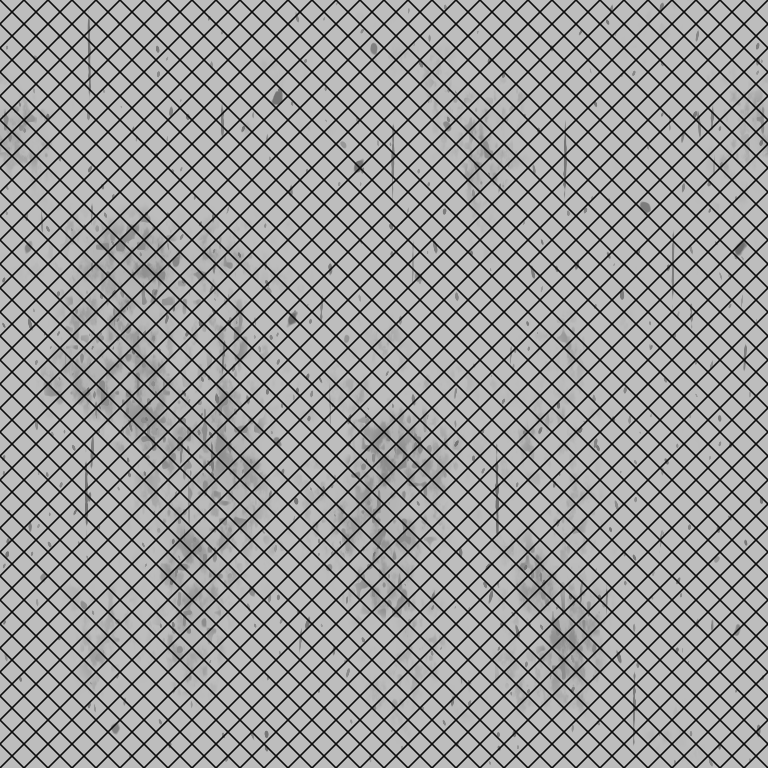
Write a WebGL 2 fragment shader that draws this pattern.

```glsl
#version 300 es
precision highp float;
// Diagonal wire mesh, 32 diamonds each way, over worn grey metal.
// The mesh is the distance to two families of diagonals; the wear is
// wrapping noise for smudges plus hashed flecks in a grid of cells.

uniform vec2 u_resolution;
out vec4 fragColor;

const float TAU = 6.2831853;

float hash(vec2 p) {
  return fract(sin(dot(p, vec2(127.1, 311.7))) * 43758.5453);
}

// Value noise that wraps after a whole number of cells.
float noise(vec2 uv, vec2 period) {
  vec2 p = uv * period;
  vec2 i = floor(p), f = fract(p);
  f = f * f * (3.0 - 2.0 * f);
  vec2 a = mod(i, period), b = mod(i + 1.0, period);
  return mix(mix(hash(a), hash(vec2(b.x, a.y)), f.x),
             mix(hash(vec2(a.x, b.y)), hash(b), f.x), f.y);
}

float fbm(vec2 uv, vec2 period) {
  float sum = 0.0, weight = 0.5;
  for (int i = 0; i < 5; i++) {
    sum += weight * noise(uv, period);
    period *= 2.0;
    weight *= 0.5;
  }
  return sum / 0.97;
}

// Periodic bump: the area left of the centre is the most worn.
float wornArea(vec2 uv) {
  vec2 wave = cos(TAU * (uv - vec2(0.3, 0.47)));
  return exp(1.6 * (wave.x + wave.y - 2.0));
}

// One ragged ellipse per cell, kept inside its cell so that it tiles.
float flecks(vec2 uv, vec2 grid, float chance, vec2 size, float tilt, float seed) {
  vec2 cell = floor(uv * grid);
  vec2 center = (cell + 0.5) / grid;
  vec2 jitter = vec2(hash(cell + seed), hash(cell + seed + 17.3)) * 2.0 - 1.0;
  float strength = hash(cell + seed + 41.9);
  vec2 radius = size * mix(0.5, 1.0, strength);
  vec2 room = 0.5 / grid - radius * 1.3 - vec2(tilt * radius.y, 0.0);
  vec2 d = uv - center - jitter * room;
  d.x -= tilt * d.y * jitter.y;
  float edge = length(d / radius) + 0.7 * (noise(uv, vec2(150.0)) - 0.5);
  float present = step(hash(cell + seed + 73.7), chance * (1.0 + 2.0 * wornArea(center)));
  return present * (1.0 - smoothstep(0.65, 1.15, edge)) * mix(0.45, 1.0, strength);
}

// Distance to the nearest line of a family of 32 diagonals.
float diagonal(float t) {
  return abs(fract(t * 32.0 + 0.5) - 0.5) / (32.0 * sqrt(2.0));
}

void main() {
  vec2 uv = gl_FragCoord.xy / u_resolution;
  float pixel = 1.0 / min(u_resolution.x, u_resolution.y);

  // Faint smudges broken up by fine, vertically drawn grain
  float cloud = fbm(uv, vec2(8.0, 6.0)) + 0.13 * wornArea(uv) - 0.02;
  float grain = fbm(uv, vec2(90.0, 48.0));
  float smudge = smoothstep(0.56, 0.8, cloud) * (0.25 + 0.75 * smoothstep(0.4, 0.65, grain));
  float haze = smoothstep(0.46, 0.68, cloud) * smoothstep(0.5, 0.75, grain) * 0.35;
  float speckle = smoothstep(0.53, 0.68, cloud) * smoothstep(0.68, 0.85, noise(uv, vec2(150.0, 84.0)));
  float wear = max(max(smudge * 0.5, haze), speckle * 0.5);

  // Chips, specks, then long and short vertical scratches
  wear = max(wear, 0.85 * flecks(uv, vec2(10.0), 0.17, vec2(0.007, 0.010), 0.4, 3.0));
  wear = max(wear, 0.75 * flecks(uv, vec2(56.0), 0.09, vec2(0.0024, 0.0045), 0.4, 11.0));
  wear = max(wear, 0.7 * flecks(uv, vec2(38.0, 30.0), 0.09, vec2(0.0025, 0.008), 0.3, 29.0));
  wear = max(wear, 0.8 * flecks(uv, vec2(12.0, 7.0), 0.1, vec2(0.002, 0.055), 0.02, 53.0));
  wear = max(wear, 0.7 * flecks(uv, vec2(26.0, 16.0), 0.06, vec2(0.002, 0.02), 0.1, 83.0));

  vec3 color = mix(vec3(0.74), vec3(0.36), wear);

  // Dark mesh on top
  float line = min(diagonal(uv.x + uv.y), diagonal(uv.x - uv.y));
  float mesh = 1.0 - smoothstep(-0.6 * pixel, 0.6 * pixel, line - 0.00105);
  color = mix(color, vec3(0.05), mesh);
  fragColor = vec4(color, 1.0);
}
```
